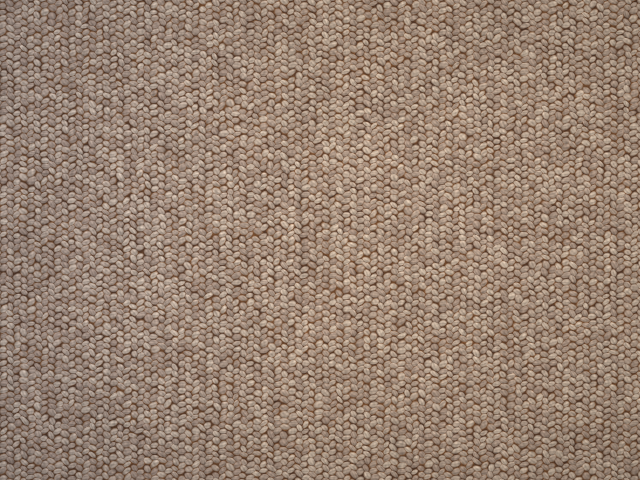
Write a Shadertoy shader that draws this texture.

```glsl
#define ROWS 71.0
#define COLUMNS 70.0
#define LOOP_SIZE vec2(0.69, 0.46)
#define TILT 0.55
#define JITTER 0.20
#define WARP 0.50
#define VIGNETTE 0.36
#define YARN_DARK vec3(0.585, 0.50, 0.45)
#define YARN_LIGHT vec3(0.755, 0.69, 0.625)
#define GAP_DARK vec3(0.30, 0.205, 0.155)
#define GAP_RUST vec3(0.44, 0.29, 0.18)

vec2 hash2(vec2 p) {
    vec3 q = fract(p.xyx * vec3(0.1031, 0.1030, 0.0973));
    q += dot(q, q.yzx + 33.33);
    return fract((q.xx + q.yz) * q.zy);
}

float cornerSlope(vec2 cell, vec2 offset) {
    return dot(hash2(cell) * 2.0 - 1.0, offset);
}

float gradientNoise(vec2 p) {
    vec2 cell = floor(p), f = fract(p);
    vec2 u = f * f * f * (f * (f * 6.0 - 15.0) + 10.0);
    vec2 e = vec2(1.0, 0.0);
    float low = mix(cornerSlope(cell, f), cornerSlope(cell + e, f - e), u.x);
    float high = mix(cornerSlope(cell + e.yx, f - e.yx), cornerSlope(cell + 1.0, f - 1.0), u.x);
    return mix(low, high, u.y);
}

mat2 rotation(float angle) {
    float c = cos(angle), s = sin(angle);
    return mat2(c, s, -s, c);
}

// Columns of slanted loops, offset by half a stitch and leaning in turn
vec3 carpet(vec2 p) {
    vec2 grid = p * vec2(COLUMNS, ROWS) + 50.0;
    grid += WARP * vec2(gradientNoise(grid * 0.37), gradientNoise(grid * 0.37 + 70.0));
    vec2 base = floor(grid);
    float height = -1.0, total = 0.0;
    vec3 yarn = vec3(0.0), gap = vec3(0.0);

    for (int j = -1; j <= 1; j++)
    for (int i = -1; i <= 1; i++) {
        vec2 id = base + vec2(i, j);
        vec2 place = hash2(id), look = hash2(id + 211.0);
        float parity = mod(id.x, 2.0);
        vec2 center = id + vec2(0.5, 0.25 + 0.5 * parity) + JITTER * (place - 0.5);
        float lean = TILT * (1.0 - 2.0 * parity) + 0.5 * (look.y - 0.5);
        vec2 offset = grid - center;
        vec2 q = rotation(-lean) * offset;
        vec2 size = LOOP_SIZE * (0.88 + 0.24 * place.yx);
        float dome = 1.0 - dot(q / size, q / size);

        // Twisted strands and light from above
        float strand = 0.045 * sin(q.y * 15.0 + q.x * 6.0 + look.x * 6.3);
        float light = 1.0 + 0.28 * offset.y + strand;
        float weight = exp(11.0 * max(dome, -4.0));
        yarn += weight * light * mix(YARN_DARK, YARN_LIGHT, 0.2 + 0.7 * look.x);
        gap += weight * mix(GAP_DARK, GAP_RUST, look.y);
        total += weight;
        height = max(height, dome);
    }
    float cover = smoothstep(-0.36, 0.72, height);
    return mix(gap, yarn, cover) / total;
}

void mainImage(out vec4 fragColor, in vec2 fragCoord) {
    vec2 uv = fragCoord / iResolution.xy;
    vec2 p = fragCoord / iResolution.y;
    vec3 color = carpet(p);

    // Worn patches, vertical streaks and fine fibres
    float tone = 0.05 * gradientNoise(p * 7.0 + 9.0);
    tone += 0.07 * gradientNoise(p * vec2(50.0, 8.0) + 31.0);
    tone += 0.24 * gradientNoise(p * 170.0);
    color *= 1.0 + tone;

    // Light falling off towards the corners, cooler on the left
    vec2 away = uv - vec2(0.52, 0.56);
    color *= 1.04 - VIGNETTE * dot(away, away);
    color *= mix(vec3(0.975, 0.99, 1.025), vec3(1.01, 1.0, 0.98), smoothstep(0.0, 0.6, uv.x));
    fragColor = vec4(clamp(color, 0.0, 1.0), 1.0);
}
```
